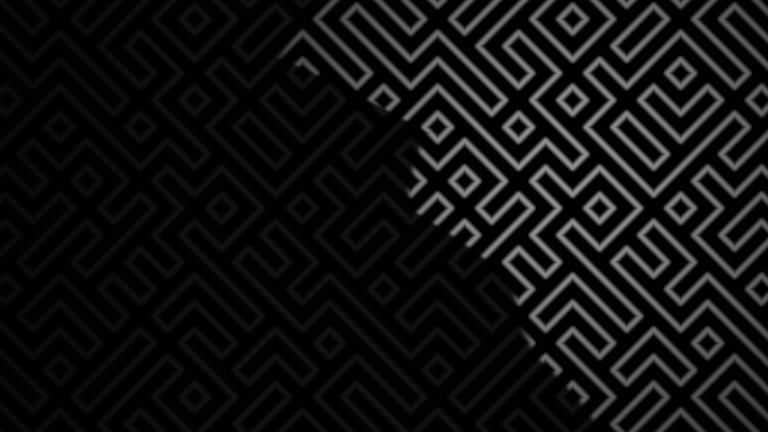
This background is drawn by a Shadertoy shader. Its source:

```glsl
// Soft diagonal maze outlines on black: cells of a 45-degree lattice are two-coloured,
// and a line is drawn wherever neighbouring colours differ, giving unbranched loops.
// A zigzag front splits the faint maze on the left from the glowing one on the right.

const float UNITS_PER_HEIGHT = 32.0;         // lattice half-diagonals in the canvas height
const vec2  LATTICE_ORIGIN = vec2(0.42, 0.58);
const float REPEAT = 28.0;                   // maze period in lattice units
const float STROKE_CORE = 0.02;
const float STROKE_FADE = 0.41;
const float FRONT_BASE = 0.671;              // front position at the top edge
const float FRONT_SLOPE = 0.72;
const float FRONT_WAVE = 0.139;              // zigzag height, fading downwards
const float FRONT_PERIOD = 0.347;
const float FRONT_FIRST_DIP = 0.134;
const float FRONT_SOFTNESS = 0.012;
const vec2  GLOW_CENTER = vec2(1.28, 0.59);
const float GLOW_RADIUS = 0.80;
const float GLOW_LEVEL = 0.56;
const float FAINT_LEVEL = 0.062;
const float BACKGROUND = 0.004;

float hash(vec2 p) {
    vec3 q = fract(vec3(p.xyx) * 0.1031);
    q += dot(q, q.yzx + 33.33);
    return fract((q.x + q.y) * q.z);
}

// Half the cells alternate by column; the others take a random, repeating colour.
float cellColor(vec2 cell) {
    vec2 site = mod(vec2(cell.x + cell.y, cell.x - cell.y), REPEAT);
    bool isAnchor = mod(site.x, 2.0) < 0.5;
    return isAnchor ? mod(cell.x, 2.0) : step(0.5, hash(site + 7.0));
}

// Distance to a segment of unit length centred at the origin.
float unitSegment(float across, float along) {
    return length(vec2(across, max(abs(along) - 0.5, 0.0)));
}

// Distance to the closest wall, in lattice units.
float mazeDistance(vec2 p) {
    vec2 q = 0.5 * vec2(p.x + p.y, p.x - p.y);
    vec2 home = floor(q + 0.5);
    float nearest = 1.0;
    for (int y = -1; y <= 1; y++) {
        for (int x = -1; x <= 1; x++) {
            vec2 cell = home + vec2(x, y);
            vec2 r = q - cell;
            float color = cellColor(cell);
            if (color != cellColor(cell + vec2(1.0, 0.0)))
                nearest = min(nearest, unitSegment(r.x - 0.5, r.y));
            if (color != cellColor(cell + vec2(0.0, 1.0)))
                nearest = min(nearest, unitSegment(r.y - 0.5, r.x));
        }
    }
    return nearest * sqrt(2.0);
}

// Horizontal position of the lit front at a given depth below the top.
float frontPosition(float depth) {
    float phase = fract((depth - FRONT_FIRST_DIP) / FRONT_PERIOD);
    float zigzag = 1.0 - 4.0 * abs(phase - 0.5);
    return FRONT_BASE + FRONT_SLOPE * depth + FRONT_WAVE * zigzag * (1.0 - depth);
}

void mainImage(out vec4 fragColor, in vec2 fragCoord) {
    vec2 uv = fragCoord / iResolution.y;

    // Soft maze strokes
    float dist = mazeDistance(uv * UNITS_PER_HEIGHT - LATTICE_ORIGIN);
    float stroke = 1.0 - smoothstep(STROKE_CORE, STROKE_FADE, dist);

    // Lighting on each side of the front
    float front = uv.x - frontPosition(1.0 - uv.y);
    float lit = smoothstep(-FRONT_SOFTNESS, FRONT_SOFTNESS, front);
    vec2 toGlow = (uv - GLOW_CENTER) / GLOW_RADIUS;
    float glow = GLOW_LEVEL * exp(-dot(toGlow, toGlow));
    float faint = FAINT_LEVEL * mix(0.65, 1.0, smoothstep(0.0, 0.6, uv.x));

    float level = BACKGROUND + stroke * mix(faint, glow, lit);
    fragColor = vec4(vec3(level), 1.0);
}
```
